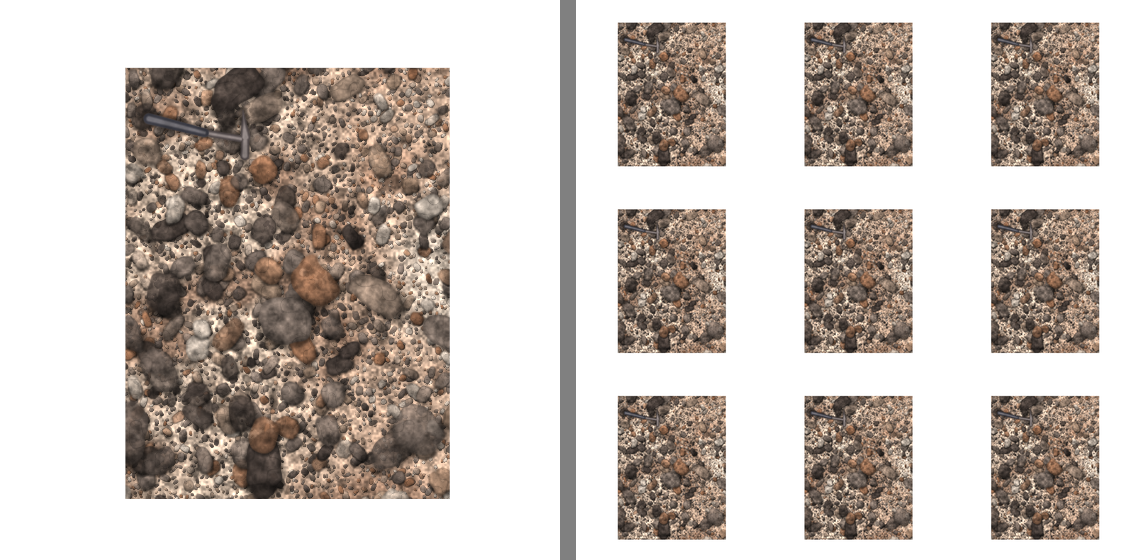
Left, the tile; right, the same tile 3 across and 3 down.
Write a WebGL 1 fragment shader that draws this texture.

```glsl
precision highp float;
uniform vec2 u_resolution;

float hash(vec2 p) {
  vec3 q = fract(p.xyx * 0.1031);
  q += dot(q, q.yzx + 33.33);
  return fract((q.x + q.y) * q.z);
}

// Value noise with n cells across the canvas, wrapping at its edges
float noise(vec2 uv, float n) {
  vec2 p = uv * n, i = floor(p), f = fract(p);
  f = f * f * (3.0 - 2.0 * f);
  vec2 a = mod(i, n), b = mod(i + 1.0, n);
  return mix(mix(hash(a), hash(vec2(b.x, a.y)), f.x),
             mix(hash(vec2(a.x, b.y)), hash(b), f.x), f.y);
}

float fbm(vec2 uv, float n) {
  float sum = 0.0, weight = 0.53;
  for (int i = 0; i < 4; i++) {
    sum += weight * noise(uv + float(i) * 0.37, n);
    n *= 2.0;
    weight *= 0.5;
  }
  return sum;
}

vec3 stoneColor(float h) {
  vec3 c = mix(vec3(0.29, 0.25, 0.23), vec3(0.53, 0.47, 0.43), smoothstep(0.0, 0.5, h));
  c = mix(c, vec3(0.68, 0.57, 0.48), smoothstep(0.5, 0.75, h));
  c = mix(c, vec3(0.64, 0.45, 0.33), smoothstep(0.75, 0.82, h));
  return mix(c, vec3(0.84, 0.78, 0.72), smoothstep(0.88, 0.96, h));
}

// One size class of rounded stones; coarse = 1 gathers them at the lower left
vec3 pebbles(vec3 col, vec2 uv, float n, float size, float amount, float coarse, float grain) {
  vec2 cell = floor(uv * n);
  float wobble = noise(uv + 0.21, n * 2.0) + 0.5 * noise(uv, n * 5.0) - 0.75;
  float soft = 0.8 / u_resolution.y + 0.0004;
  for (int j = -1; j <= 1; j++) {
    for (int i = -1; i <= 1; i++) {
      vec2 id = cell + vec2(float(i), float(j));
      vec2 key = mod(id, n) + n * 3.0;
      vec2 jitter = vec2(hash(key + 7.3), hash(key + 19.1)) - 0.5;
      vec2 center = (id + 0.5 + 0.75 * jitter) / n;
      float crowd = (1.0 - 0.75 * smoothstep(0.4, 0.68, center.x))
                  * (1.0 - 0.55 * smoothstep(0.62, 0.78, center.y));
      if (hash(key) > amount * mix(1.0, crowd, coarse)) continue;

      float r = size * mix(0.5, 1.0, hash(key + 31.7)) / n;
      float angle = 2.4 * (hash(key + 43.9) - 0.5);
      float stretch = mix(1.0, 1.38, hash(key + 57.1));
      vec2 local = (uv - center) / r;
      float c = cos(angle), s = sin(angle);
      vec2 q = abs(mat2(c, -s, s, c) * local * vec2(stretch, 1.0 / stretch));
      float d = pow(pow(q.x, 2.6) + pow(q.y, 2.6), 0.385) - 1.0 + 0.36 * wobble;
      float lit = clamp(dot(local, vec2(-0.45, 0.85)), -1.0, 1.0);

      // Contact shadow, then the lit and grainy face
      col *= 1.0 - 0.5 * (1.0 - smoothstep(0.0, 0.32, d)) * (0.55 - 0.45 * lit);
      float tone = hash(key + 71.3) + 0.22 * smoothstep(0.6, 0.75, center.x);
      vec3 face = stoneColor(min(tone, 1.0));
      face *= 0.95 + 0.2 * lit + 1.1 * (grain - 0.5);
      face *= 1.0 - 0.3 * smoothstep(-0.3, 0.0, d);
      float vein = abs(noise(uv + jitter, n * 4.0) - 0.5);
      face *= 0.86 + 0.14 * smoothstep(0.0, 0.07, vein);
      float cover = 1.0 - smoothstep(-soft, soft, d * r);
      col = mix(col, face, cover * mix(0.65, 1.0, hash(key + 83.7)));
    }
  }
  return col;
}

// Distance to a bar tapering from radius ra to rb
float bar(vec2 p, vec2 a, vec2 b, float ra, float rb) {
  vec2 pa = p - a, ba = b - a;
  float t = clamp(dot(pa, ba) / dot(ba, ba), 0.0, 1.0);
  return length(pa - ba * t) - mix(ra, rb, t);
}

void main() {
  vec2 uv = gl_FragCoord.xy / u_resolution;
  float px = 1.0 / u_resolution.y;
  float grain = fbm(uv, 60.0);
  float fine = noise(uv, 230.0);
  float patches = fbm(uv + 0.4, 10.0);

  // Sandy matrix: pale and ruddy patches with speckles
  vec3 col = mix(vec3(0.62, 0.50, 0.42), vec3(0.90, 0.80, 0.71), smoothstep(0.3, 0.66, patches));
  col = mix(col, vec3(0.78, 0.61, 0.50), 0.45 * smoothstep(0.45, 0.65, uv.x));
  float cream = 1.0 - smoothstep(0.04, 0.13, length((uv - vec2(0.79, 0.51)) * vec2(1.0, 0.7)));
  col = mix(col, vec3(0.90, 0.84, 0.77), 0.8 * cream);
  col *= 1.0 + 0.9 * (grain - 0.5) + 0.35 * (fine - 0.5);
  col *= 1.0 - 0.4 * smoothstep(0.6, 0.75, fbm(uv + 0.7, 42.0));

  // Stones from grit to cobbles
  col = pebbles(col, uv, 110.0, 0.42, 0.50, 0.0, grain);
  col = pebbles(col, uv, 58.0, 0.42, 0.45, 0.0, grain);
  col = pebbles(col, uv, 32.0, 0.45, 0.45, 0.3, grain);
  col = pebbles(col, uv, 18.0, 0.46, 0.55, 0.8, grain);
  col = pebbles(col, uv, 11.0, 0.47, 0.48, 0.85, grain);
  col *= 0.96 + 0.16 * (fine - 0.5);

  // Hammer: grip, shaft and pointed head over a soft shadow
  float grip = bar(uv, vec2(0.266, 0.788), vec2(0.365, 0.763), 0.010, 0.008);
  float shaft = bar(uv, vec2(0.36, 0.764), vec2(0.43, 0.752), 0.006, 0.006);
  float head = min(bar(uv, vec2(0.434, 0.803), vec2(0.438, 0.755), 0.001, 0.009),
                   bar(uv, vec2(0.438, 0.755), vec2(0.437, 0.722), 0.007, 0.008));
  float metal = min(shaft, head), tool = min(grip, metal);
  col *= 1.0 - 0.4 * (1.0 - smoothstep(0.0, 0.010, tool));
  vec3 steel = mix(vec3(0.30, 0.27, 0.27), vec3(0.56, 0.52, 0.51), smoothstep(0.001, 0.006, -metal));
  vec3 handle = mix(vec3(0.22, 0.22, 0.25), vec3(0.42, 0.41, 0.43), smoothstep(0.003, 0.008, -grip));
  vec3 toolColor = mix(steel, handle, 1.0 - smoothstep(-px, px, grip));
  col = mix(col, toolColor * (0.8 + 0.4 * grain), 1.0 - smoothstep(-px, px, tool));

  // White margin
  vec2 edge = abs(uv - vec2(0.5135, 0.494)) - vec2(0.2895, 0.385);
  float margin = smoothstep(-0.5 * px, 0.5 * px, max(edge.x, edge.y));
  gl_FragColor = vec4(mix(clamp(col, 0.0, 1.0), vec3(1.0), margin), 1.0);
}
```
